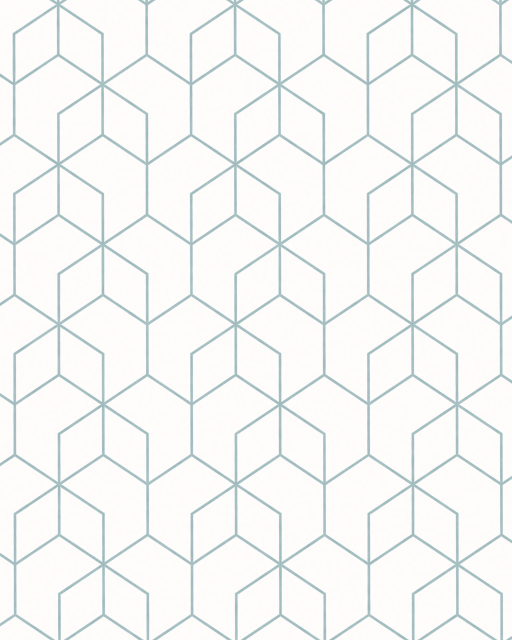
This pattern is drawn by a Shadertoy shader. Its source:

```glsl
// Fine blue-grey lattice of open cubes and six-armed stars on warm white paper.
// Each cell holds two stars, the second a mirrored, half-dropped copy; every
// line is a segment distance wrapped to the cell, inked with gradient noise.

#define CELL vec2(0.2764, 0.25)      // repeat, in canvas heights
#define ORIGIN vec2(0.3683, 0.7431)  // centre of one star
#define UPRIGHT 0.0788               // length of a vertical arm
#define HALF_WIDTH 0.00203           // half the line width
#define SHEAR 0.002                  // slight lean of the print
#define WOBBLE 0.0003                // unevenness of the line edges
#define INK_MOTTLE 0.045             // tonal variation in the ink
#define PAPER_GRAIN 0.004            // tonal variation in the paper
#define PAPER vec3(0.998, 0.990, 0.982)
#define INK vec3(0.640, 0.742, 0.755)

vec2 hashGradient(vec2 cell) {
    vec3 h = fract(cell.xyx * vec3(0.1031, 0.1030, 0.0973));
    h += dot(h, h.yzx + 33.33);
    return fract((h.xx + h.yz) * h.zy) * 2.0 - 1.0;
}

float gradientNoise(vec2 p) {
    vec2 i = floor(p), f = fract(p);
    vec2 u = f * f * f * (f * (f * 6.0 - 15.0) + 10.0);
    vec2 e = vec2(1.0, 0.0);
    float bottom = mix(dot(hashGradient(i), f),
                       dot(hashGradient(i + e), f - e), u.x);
    float top = mix(dot(hashGradient(i + e.yx), f - e.yx),
                    dot(hashGradient(i + 1.0), f - 1.0), u.x);
    return mix(bottom, top, u.y);
}

// Distance to the nearest repeat of a segment given by midpoint and half extent
float segmentDistance(vec2 p, vec2 middle, vec2 extent) {
    vec2 d = p - middle;
    d -= CELL * round(d / CELL);
    float t = clamp(dot(d, extent) / dot(extent, extent), -1.0, 1.0);
    return length(d - t * extent);
}

// One star with the cube edges that hang from its left side
float starDistance(vec2 p) {
    float w = 0.25 * CELL.x;
    float rise = 0.5 * CELL.y - UPRIGHT;
    vec2 slope = vec2(w, rise);
    vec2 upright = vec2(0.0, UPRIGHT);

    // Star arms
    float d = segmentDistance(p, vec2(0.0), upright);
    d = min(d, segmentDistance(p, vec2(0.0), slope));
    d = min(d, segmentDistance(p, vec2(0.0), slope * vec2(1.0, -1.0)));

    // Cube side, lower edge and link to the next column
    d = min(d, segmentDistance(p, vec2(-w, -0.5 * CELL.y), upright));
    d = min(d, segmentDistance(p, vec2(-0.5 * w, -UPRIGHT - 0.5 * rise), 0.5 * slope));
    return min(d, segmentDistance(p, vec2(-1.5 * w, 0.5 * rise), 0.5 * slope));
}

float latticeDistance(vec2 p) {
    vec2 mirrored = p - vec2(0.25, -0.5) * CELL;
    mirrored.x = -mirrored.x;
    return min(starDistance(p), starDistance(mirrored));
}

void mainImage(out vec4 fragColor, in vec2 fragCoord) {
    float pixel = 1.0 / iResolution.y;
    vec2 uv = fragCoord * pixel;

    // Place the lattice
    vec2 p = uv - ORIGIN;
    p.x += SHEAR * (uv.y - 0.5);
    float d = latticeDistance(p) + WOBBLE * gradientNoise(uv * 70.0);
    float line = 1.0 - smoothstep(-0.75 * pixel, 0.75 * pixel, d - HALF_WIDTH);

    // Tone the ink and the paper
    float mottle = gradientNoise(uv * 45.0) + 0.7 * gradientNoise(uv * 190.0 + 17.0);
    vec3 ink = INK + INK_MOTTLE * mottle * vec3(1.0, 0.75, 0.7);
    vec3 paper = PAPER + PAPER_GRAIN * gradientNoise(uv * 120.0 + 5.0);
    fragColor = vec4(mix(paper, ink, line), 1.0);
}
```
